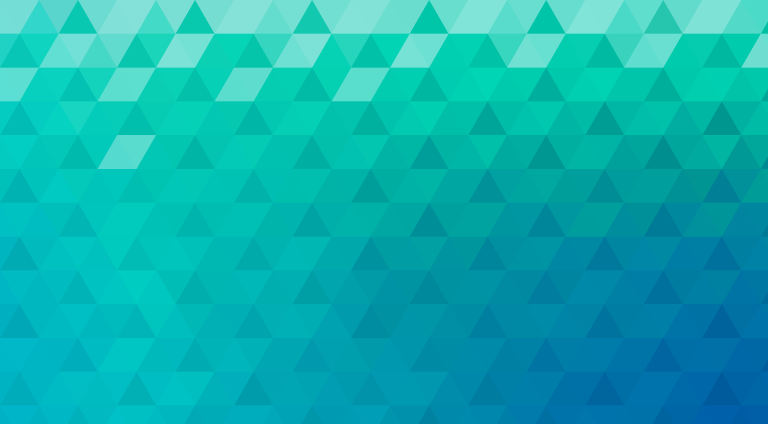
Give the GLSL for this background, as a WebGL 1 fragment shader.

```glsl
precision highp float;
// A mosaic of equilateral triangles running from pale mint through teal to deep blue.
// Each triangle samples a smooth colour field at its centroid; a three-cell rhythm
// on the skewed lattice lightens some rhombi and darkens some upright triangles.
uniform vec2 u_resolution;

#define SIDE 0.0508        // triangle side, in canvas widths
#define LIFT 0.045         // upward colour shift of light rhombi
#define DROP 0.065         // downward colour shift of dark triangles
#define JITTER 0.035       // random colour shift per triangle
#define DRIFT 0.10         // sideways wander of the colour field
#define PALE_MIX 0.62      // strength of the pale rhombi
#define SAMPLES 3          // antialiasing grid size

const vec3 PALE = vec3(0.56, 0.89, 0.86);

float hash(vec2 p) {
  return fract(sin(dot(p, vec2(127.1, 311.7))) * 43758.5);
}

float slope(vec2 corner, vec2 offset) {
  float angle = 6.2832 * hash(corner);
  return dot(vec2(cos(angle), sin(angle)), offset);
}

float gradientNoise(vec2 p) {
  vec2 i = floor(p), f = fract(p);
  vec2 w = f * f * (3.0 - 2.0 * f);
  vec2 e = vec2(1.0, 0.0);
  return mix(mix(slope(i, f), slope(i + e.xy, f - e.xy), w.x),
             mix(slope(i + e.yx, f - e.yx), slope(i + 1.0, f - 1.0), w.x), w.y);
}

float span(float a, float b, float x) {
  return clamp((x - a) / (b - a), 0.0, 1.0);
}

// Horizontal ramp through four colours
vec3 ramp(float x, vec3 a, vec3 b, vec3 c, vec3 d) {
  vec3 color = mix(a, b, span(0.0, 0.18, x));
  color = mix(color, c, span(0.18, 0.55, x));
  return mix(color, d, span(0.55, 0.95, x));
}

// Smooth colour field; depth runs from 0 at the top to 1 at the bottom
vec3 colorField(float x, float depth) {
  vec3 crest = ramp(x, vec3(0.28, 0.83, 0.80), vec3(0.48, 0.87, 0.83),
                       vec3(0.42, 0.88, 0.82), vec3(0.38, 0.86, 0.80));
  vec3 mint = ramp(x, vec3(0.03, 0.83, 0.76), vec3(0.04, 0.82, 0.71),
                      vec3(0.00, 0.82, 0.70), vec3(0.00, 0.79, 0.67));
  vec3 green = ramp(x, vec3(0.00, 0.76, 0.74), vec3(0.00, 0.78, 0.71),
                       vec3(0.00, 0.68, 0.63), vec3(0.00, 0.59, 0.58));
  vec3 teal = ramp(x, vec3(0.00, 0.70, 0.76), vec3(0.00, 0.79, 0.74),
                      vec3(0.00, 0.58, 0.63), vec3(0.00, 0.48, 0.64));
  vec3 blue = ramp(x, vec3(0.00, 0.68, 0.76), vec3(0.00, 0.74, 0.76),
                      vec3(0.00, 0.55, 0.67), vec3(0.00, 0.37, 0.65));
  vec3 color = mix(crest, mint, span(0.04, 0.12, depth));
  color = mix(color, green, span(0.17, 0.40, depth));
  color = mix(color, teal, span(0.40, 0.62, depth));
  return mix(color, blue, span(0.62, 0.95, depth));
}

vec3 mosaic(vec2 pixel) {
  float aspect = u_resolution.x / u_resolution.y;
  float rowHeight = SIDE * 0.8660;
  vec2 p = vec2(pixel.x, u_resolution.y - pixel.y) / u_resolution.x;

  // Skewed lattice: each cell is a rhombus split into two triangles
  float row = p.y / rowHeight;
  vec2 lattice = vec2(p.x / SIDE + 0.5 * row, row);
  vec2 cell = floor(lattice), f = fract(lattice);
  float upright = step(f.x, f.y);
  vec2 center = cell + mix(vec2(2.0, 1.0), vec2(1.0, 2.0), upright) / 3.0;
  float x = (center.x - 0.5 * center.y) * SIDE;
  float depth = center.y * rowHeight * aspect;

  // Three-cell rhythm
  float phase = mod(cell.x + cell.y, 3.0);
  float light = 1.0 - step(0.5, phase);
  float dark = step(1.5, phase) * upright;

  // Triangle colour
  float random = hash(cell + 0.37 * upright) - 0.5;
  float shift = DROP * dark - LIFT * light + 2.0 * JITTER * random;
  float wander = DRIFT * gradientNoise(center * 0.45 + 7.3);
  vec3 color = colorField(x + wander, depth + shift);
  color *= 1.0 - 0.05 * dark + 0.02 * light + 0.03 * random;

  // Pale rhombi near the top, reaching lower in a narrow band on the left
  float band = (x - 0.16) / 0.04;
  float reach = 0.24 - 0.08 * smoothstep(0.48, 0.60, x) + 0.16 * exp(-band * band);
  float pale = light * (1.0 - smoothstep(reach - 0.03, reach + 0.02, depth));
  vec2 glow = (vec2(x, depth) - vec2(0.145, 0.11)) / vec2(0.05, 0.06);
  pale = max(pale, 0.8 * exp(-dot(glow, glow)) * (1.0 - dark));
  return mix(color, PALE, PALE_MIX * pale);
}

void main() {
  vec3 total = vec3(0.0);
  for (int i = 0; i < SAMPLES; i++) {
    for (int j = 0; j < SAMPLES; j++) {
      vec2 offset = (vec2(float(i), float(j)) + 0.5) / float(SAMPLES) - 0.5;
      total += mosaic(gl_FragCoord.xy + offset);
    }
  }
  gl_FragColor = vec4(total / float(SAMPLES * SAMPLES), 1.0);
}
```
